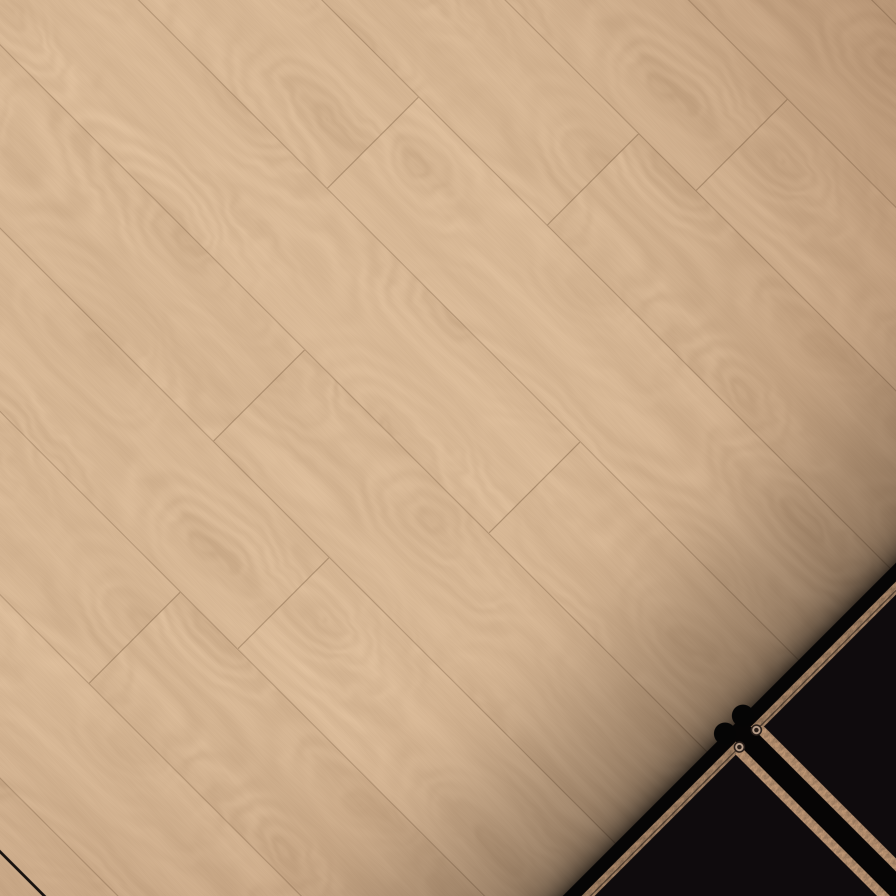
Give the GLSL for this texture, as a WebGL 2 fragment shader.

```glsl
#version 300 es
precision highp float;

uniform vec2 u_resolution;
out vec4 outColor;

const float PLANK_WIDTH = 0.2046;
const float PLANK_LENGTH = 1.63;
const float JOINTS[5] = float[5](0.5755, 0.862, 0.9896, 0.7305, 1.1406);

vec2 hash2(vec2 p) {
    vec2 k = vec2(dot(p, vec2(127.1, 311.7)), dot(p, vec2(269.5, 183.3)));
    return fract(sin(k) * 43758.55);
}

// Layered sines, each octave bent by the other axis
float waves(vec2 p) {
    float sum = 0.0, amp = 0.5;
    for (int i = 0; i < 5; i++) {
        sum += amp * sin(p.x + 1.7 * sin(p.y + float(i)));
        p = mat2(1.3, 1.1, -1.1, 1.3) * p + 2.3;
        amp *= 0.58;
    }
    return sum;
}

// Cellular distance with softened borders between cells
float softCells(vec2 p) {
    vec2 cell = floor(p);
    float sum = 0.0;
    for (int y = -1; y <= 1; y++)
        for (int x = -1; x <= 1; x++) {
            vec2 c = cell + vec2(x, y);
            sum += exp(-9.0 * length(c + 0.15 + 0.7 * hash2(c) - p));
        }
    return -log(sum) / 9.0;
}

// Coverage of a line of given half width
float stroke(float dist, float halfWidth, float px) {
    return 1.0 - smoothstep(halfWidth - px, halfWidth + px, abs(dist));
}

// Signed grain tone: arched rings, long streaks and fine fibres
float woodGrain(float along, float across, vec2 seed) {
    vec2 q = vec2(along * 2.3, across * 1.05) + seed * 37.0;
    float wobble = waves(vec2(along * 19.0, across * 5.0) + seed * 20.0);
    float field = softCells(q + vec2(0.09, 0.035) * wobble);
    float rings = sin(field * 66.0 + 1.4 * wobble);
    float patches = 0.5 + 0.5 * waves(vec2(along * 7.0, across * 4.0) + seed * 9.0);
    float streaks = waves(vec2(along * 2.5 + across * 13.0, along * 1.5) + seed * 31.0);
    float fibres = sin(across * 130.0 + 3.0 * waves(vec2(along * 22.0, across * 17.0)))
                 * sin(along * 70.0 + 9.0 * sin(across * 47.0));
    return 0.017 * rings * clamp(patches, 0.15, 1.0) + 0.016 * streaks
         + 0.007 * fibres - 0.03 * smoothstep(0.25, 0.0, field);
}

vec3 plankFloor(vec2 p, float along, float side, float px) {
    float lane = (side - 0.1546) / PLANK_WIDTH;
    float row = floor(lane), across = fract(lane);
    float kind = mod(row, 5.0);
    float run = (along - JOINTS[int(kind)]) / PLANK_LENGTH;
    vec2 seed = hash2(vec2(kind + 3.0, floor(run) + 5.0));

    // Warm light fading to the far corners
    float fade = smoothstep(0.38, 0.95, length(p - vec2(0.22, 0.64)));
    vec3 wood = mix(vec3(0.845, 0.72, 0.585), vec3(0.72, 0.585, 0.46), fade);
    float tone = woodGrain(along, across, seed) + 0.02 * (seed.x - 0.5);
    wood *= 1.0 + tone * vec3(1.2, 1.45, 1.75);

    // Seams along the sides and at the butt ends
    float sideSeam = min(across, 1.0 - across) * PLANK_WIDTH;
    float endSeam = min(fract(run), 1.0 - fract(run)) * PLANK_LENGTH;
    float seam = max(0.55 * stroke(sideSeam, 0.0009, px),
                     0.7 * stroke(endSeam, 0.0009, px));
    wood = mix(wood, wood * vec3(0.72, 0.68, 0.63), seam);

    // Dark strip in the corner
    wood = mix(wood, vec3(0.09, 0.07, 0.06), stroke(side + 0.9505, 0.0022, px));

    // Shade beside the cabinet
    float gap = max(1.628 - along, 0.0);
    wood *= 1.0 - 0.2 * smoothstep(0.36, 0.0, gap);
    return wood * (1.0 - 0.6 * exp(-gap * 38.0));
}

vec3 cabinet(vec2 f, float side, float px) {
    vec3 black = vec3(0.025, 0.02, 0.02);
    vec3 panel = vec3(0.06, 0.045, 0.052);
    float inset = min(f.x - 0.021, f.y - 0.017);
    float speckle = waves(vec2(side * 260.0, f.x * 420.0));
    float front = step(f.x - 0.021, f.y - 0.017);
    vec3 rim = vec3(0.67, 0.53, 0.41) * (1.0 + 0.12 * speckle - 0.12 * front);
    rim *= 1.0 - 0.5 * front * stroke(inset - 0.010, 0.001, px);
    vec3 col = mix(black, rim, smoothstep(-px, px, inset));
    return mix(col, panel, smoothstep(-px, px, inset - 0.0145));
}

void main() {
    vec2 p = gl_FragCoord.xy / u_resolution;
    float px = 1.0 / min(u_resolution.x, u_resolution.y);
    float along = p.x + 1.0 - p.y;
    float side = p.x + p.y - 1.0;
    vec2 f = vec2(along - 1.628, abs(side - 0.0104));

    vec3 col = plankFloor(p, along, side, px);
    col = mix(col, cabinet(f, side, px), smoothstep(-px, px, f.x));

    // Paired round caps and their small metal pins
    col = mix(col, vec3(0.02), stroke(length(f - vec2(0.0, 0.020)), 0.0175, px));
    float pin = length(f - vec2(0.031, 0.019));
    col = mix(col, vec3(0.16, 0.12, 0.10), stroke(pin, 0.009, px));
    col = mix(col, vec3(0.72, 0.62, 0.54), stroke(pin - 0.005, 0.0015, px));
    outColor = vec4(col, 1.0);
}
```
